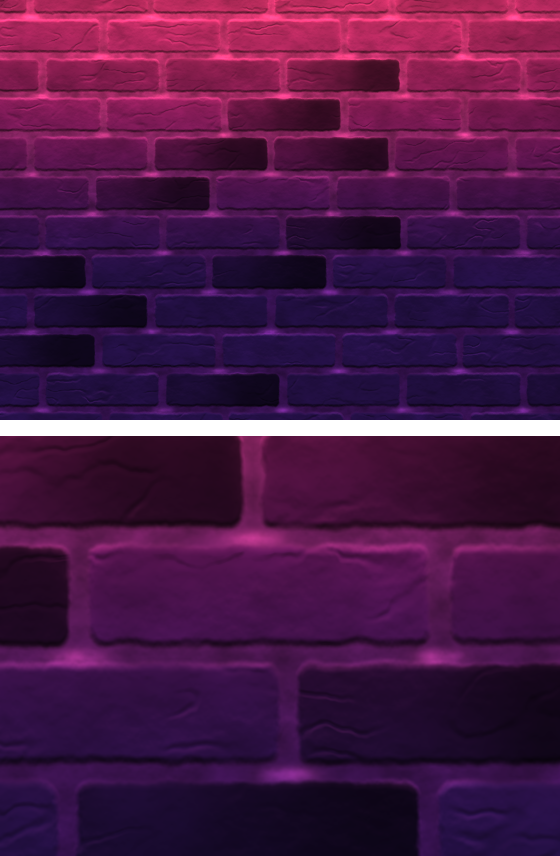
Top, the full canvas; bottom, a detail of the centre.
This texture is drawn by a Shadertoy shader. Its source:

```glsl
// Rough brick wall in running bond, lit from above by rose light fading to violet.

const float PI = 3.14159;
const vec2 PITCH = vec2(0.2865, 0.0936);      // brick plus mortar, in canvas heights
const vec2 HALF_BRICK = vec2(0.1365, 0.0392);
const float FIRST_JOINT = 0.0387;             // depth of the first full row

float hash(vec2 p) {
    vec3 h = fract(vec3(p.xyx) * 0.1031);
    h += dot(h, h.yzx + 33.33);
    return fract((h.x + h.y) * h.z);
}

float noise(vec2 p) {
    vec2 i = floor(p), f = fract(p);
    f = f * f * (3.0 - 2.0 * f);
    return mix(mix(hash(i), hash(i + vec2(1, 0)), f.x),
               mix(hash(i + vec2(0, 1)), hash(i + vec2(1, 1)), f.x), f.y);
}

float fbm(vec2 p) {
    float sum = 0.0, amp = 0.5;
    for (int i = 0; i < 4; i++) {
        sum += amp * noise(p);
        p = mat2(1.6, 1.2, -1.2, 1.6) * p + 7.3;
        amp *= 0.5;
    }
    return sum;
}

// Running bond: odd rows shift half a brick, each row drifts a little
float rowOffset(float row) {
    float evenShift = 0.087 - 0.014 * cos(PI * row * 0.5);
    float oddShift = 0.231 + 0.021 * cos(0.7 * (row - 2.0));
    return mix(evenShift, oddShift, mod(row, 2.0));
}

// Column and row of the brick; local receives the position from its centre
vec2 brickCell(vec2 p, out vec2 local) {
    float row = floor((p.y - FIRST_JOINT) / PITCH.y) + 1.0;
    float x = p.x - rowOffset(row);
    float col = floor(x / PITCH.x);
    local = vec2(x - (col + 0.5) * PITCH.x, p.y - FIRST_JOINT - (row - 0.5) * PITCH.y);
    return vec2(col, row);
}

float roundedBox(vec2 p, vec2 halfSize, float radius) {
    vec2 d = abs(p) - halfSize + radius;
    return length(max(d, 0.0)) + min(max(d.x, d.y), 0.0) - radius;
}

float brickDistance(vec2 p) {
    vec2 local;
    vec2 id = brickCell(p, local);
    vec2 size = HALF_BRICK - vec2(0.003, 0.0012) * hash(id + 41.0);
    float chips = 0.006 * (fbm(p * 55.0) - 0.47);
    return roundedBox(local, size, 0.011) + chips;
}

// Raised bricks with grain and patches of slanted creases
float surfaceHeight(vec2 p) {
    float face = 1.0 - smoothstep(-0.005, 0.003, brickDistance(p));
    vec2 q = p + 0.03 * vec2(fbm(p * 19.0), fbm(p * 23.0 + 9.0));
    float fold = abs(noise(vec2(q.x * 19.0 + q.y * 14.0, q.y * 46.0)) - 0.5);
    float creases = 1.0 - smoothstep(0.0, 0.13, fold);
    float patches = smoothstep(0.35, 0.65, noise(p * vec2(13.0, 17.0) + 5.0));
    float grain = fbm(p * vec2(60.0, 85.0));
    return face * (1.0 - 0.32 * creases * patches) + 0.38 * grain;
}

// Scorched bricks follow falling diagonals, with a few strays
float scorched(vec2 id) {
    float halfStep = 2.0 * id.x + mod(id.y, 2.0);
    float diagonal = 6.0 + 4.0 * step(6.0, id.y) - 2.0 * step(8.0, id.y) + 4.0 * step(10.0, id.y);
    float onDiagonal = step(abs(halfStep + id.y - diagonal), 0.5) * step(2.0, id.y) * step(id.y, 10.0);
    float k = (id.y - 4.0) / 3.0;
    float stray = step(abs(halfStep - (4.0 - 12.0 * k + 7.0 * k * k)), 0.2);
    return max(onDiagonal, stray);
}

// Bright mortar lumps beneath each upright joint
float jointGlow(vec2 p) {
    float row = round((p.y - FIRST_JOINT) / PITCH.y);
    float x = p.x - rowOffset(row);
    vec2 d = vec2(x - round(x / PITCH.x) * PITCH.x, p.y - FIRST_JOINT - row * PITCH.y - 0.002);
    d /= vec2(0.021, 0.0065);
    return exp(-dot(d, d)) * (0.4 + fbm(p * 60.0));
}

void mainImage(out vec4 fragColor, in vec2 fragCoord) {
    vec2 p = fragCoord / iResolution.y;
    p.y = 1.0 - p.y;                          // depth below the top edge

    // Light falls off downward and slightly to the sides
    float side = (p.x - 0.7) / 0.67;
    float rose = (1.0 - smoothstep(-0.05, 0.7, p.y)) * (1.03 - 0.1 * side * side);
    vec3 brick = mix(vec3(0.135, 0.06, 0.265), vec3(0.71, 0.165, 0.355), rose);
    brick.g -= 0.1 * rose * (1.0 - rose);
    vec3 mortar = mix(vec3(0.2, 0.065, 0.3), vec3(0.76, 0.19, 0.39), rose);
    vec3 glow = mix(vec3(0.5, 0.18, 0.54), vec3(0.95, 0.28, 0.46), sqrt(max(rose, 0.0)));

    // Brick tone and scorching, stronger toward the right end
    vec2 local;
    vec2 id = brickCell(p, local);
    float burn = scorched(id) * mix(0.35, 1.0, smoothstep(-0.1, 0.09, local.x));
    brick *= (0.88 + 0.2 * hash(id + 3.0)) * (0.82 + 0.36 * fbm(p * 24.0)) * (1.0 - 0.6 * burn);

    float dist = brickDistance(p);
    float face = 1.0 - smoothstep(-0.003, 0.002, dist);
    vec3 color = mix(mortar * (0.7 + 0.6 * fbm(p * 45.0)), brick, face);

    // Relief: slopes facing up catch light, slopes facing down lie in shade
    vec2 e = vec2(0.0, 0.0018);
    float lit = surfaceHeight(p + e) - surfaceHeight(p - e);
    float patchy = 0.25 + 0.9 * smoothstep(0.25, 0.75, noise(p * vec2(14.0, 30.0)));
    color *= 1.0 + 0.85 * max(min(lit, 0.0), -0.8);
    color += glow * max(lit, 0.0) * 0.42 * patchy * (1.0 - 0.5 * burn * face);

    // Light spilling from the mortar
    color += glow * jointGlow(p) * 0.55 * (1.0 - 0.6 * face);
    color += glow * 0.14 * rose * exp(-abs(dist) / 0.007);
    fragColor = vec4(clamp(color, 0.0, 1.0), 1.0);
}
```
